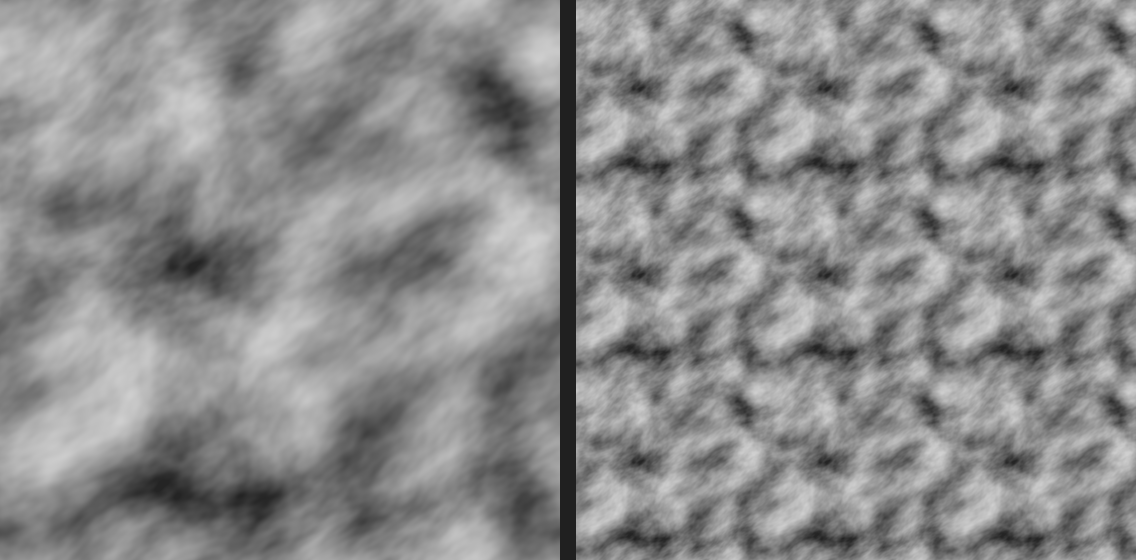
Left: one tile. Right: repeated 3 by 3.
Reproduce this texture procedurally as a three.js fragment shader.

```glsl
// Tileable soft grey cloud with a fine slanted grain, from sheared gradient noise.
varying vec2 vUv;

// Random unit gradient for a lattice cell
vec2 gradient(vec2 cell, float seed) {
  vec3 p = fract(vec3(cell.xyx + seed * 17.3) * vec3(0.1031, 0.1030, 0.0973));
  p += dot(p, p.yzx + 33.33);
  float angle = 6.28318 * fract((p.x + p.y) * p.z);
  return vec2(cos(angle), sin(angle));
}

// Wraps a cell into the tile: one step across the tile also drops by the shear.
// The half-cell offset keeps whole numbers clear of rounding at the borders.
vec2 wrapCell(vec2 cell, vec3 grid) {
  float turns = floor((cell.x + 0.5) / grid.x);
  float row = cell.y + turns * grid.z;
  return floor(vec2(cell.x - turns * grid.x + 0.5, mod(row + 0.5, grid.y)));
}

float corner(vec2 cell, vec2 offset, vec2 local, vec3 grid, float seed) {
  return dot(gradient(wrapCell(cell + offset, grid), seed), local - offset);
}

// Gradient noise; grid holds columns, rows and shear, all whole numbers
float noise(vec2 uv, vec3 grid, float seed) {
  vec2 p = vec2(uv.x * grid.x, uv.y * grid.y - uv.x * grid.z);
  vec2 cell = floor(p);
  vec2 f = p - cell;
  vec2 fade = f * f * f * (f * (f * 6.0 - 15.0) + 10.0);
  float low = mix(corner(cell, vec2(0.0, 0.0), f, grid, seed),
                  corner(cell, vec2(1.0, 0.0), f, grid, seed), fade.x);
  float high = mix(corner(cell, vec2(0.0, 1.0), f, grid, seed),
                   corner(cell, vec2(1.0, 1.0), f, grid, seed), fade.x);
  return mix(low, high, fade.y);
}

// Ever finer streaks that lean more to the upper right as they shrink
float streaks(vec2 uv) {
  float sum = 0.0;
  vec3 grid = vec3(6.0, 8.0, 2.0);
  float amplitude = 0.6;
  for (int i = 0; i < 4; i++) {
    sum += amplitude * noise(uv, grid, 2.0 + float(i));
    grid = grid * 2.0 + vec3(0.0, 0.0, 2.0);
    amplitude *= 0.55;
  }
  return sum;
}

void main() {
  // Broad bending turns the blobs various ways, the streaks only a little
  vec2 bend = vec2(noise(vUv, vec3(3.0, 3.0, 0.0), 8.0),
                   noise(vUv, vec3(3.0, 3.0, 0.0), 9.0));
  float blobs = noise(vUv + 0.1 * bend, vec3(4.0, 4.0, 0.0), 1.0);
  float height = 1.05 * blobs + streaks(vUv + 0.05 * bend);

  // Grey tone, with darks reaching slightly further than lights
  float grey = 0.555 + 0.47 * height - 0.12 * height * height;
  gl_FragColor = vec4(vec3(clamp(grey, 0.14, 0.88)), 1.0);
}
```
